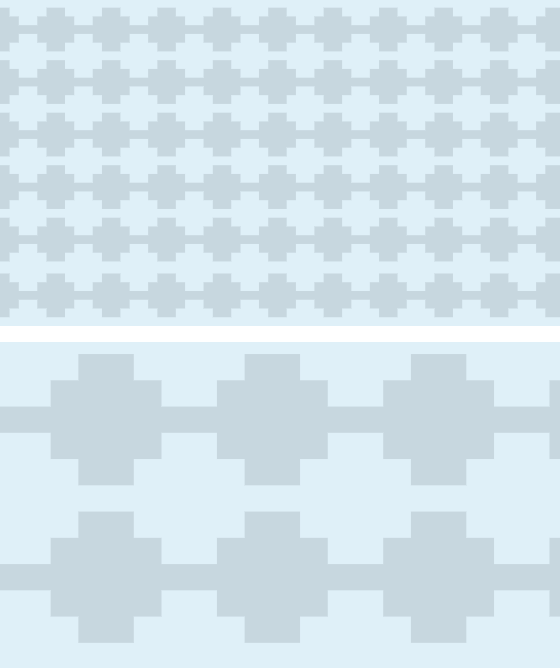
Top: the whole. Bottom: its middle third, enlarged.
A Shadertoy shader for this pattern:

```glsl
// Rows of stepped, pixel-like crosses threaded on horizontal bars, in two pale blue greys.

// Lengths are fractions of the canvas height.
const vec3  LIGHT      = vec3(0.875, 0.941, 0.973);
const vec3  DARK       = vec3(0.780, 0.843, 0.875);
const vec2  BLOCK      = vec2(8.444, 8.0) / 298.0;  // one stair step
const vec2  CELL       = 6.0 * BLOCK;               // one repeat
const vec2  FIRST      = vec2(0.3, 27.0) / 298.0;   // centre of the top left cross
const float SEAM_Y     = 245.0 / 298.0;             // wider gap above the last row
const float SEAM_SHIFT = 3.0 / 298.0;

float boxDistance(vec2 p, vec2 halfSize) {
    vec2 d = abs(p) - halfSize;
    return max(d.x, d.y);
}

// Two stacked boxes make the stairs; a thin bar joins neighbours.
float crossDistance(vec2 p) {
    float tall = boxDistance(p, BLOCK * vec2(1.0, 2.5));
    float wide = boxDistance(p, BLOCK * vec2(2.0, 1.5));
    float bar  = abs(p.y) - 0.5 * BLOCK.y;
    return min(bar, min(tall, wide));
}

void mainImage(out vec4 fragColor, in vec2 fragCoord) {
    // Measure downwards from the top left corner
    vec2 p = vec2(fragCoord.x, iResolution.y - fragCoord.y) / iResolution.y;
    p.y -= SEAM_SHIFT * step(SEAM_Y, p.y);

    // Position relative to the nearest cross centre
    vec2 local = (fract((p - FIRST) / CELL + 0.5) - 0.5) * CELL;

    // One pixel wide edge smoothing
    float ink = clamp(0.5 - crossDistance(local) * iResolution.y, 0.0, 1.0);
    fragColor = vec4(mix(LIGHT, DARK, ink), 1.0);
}
```
